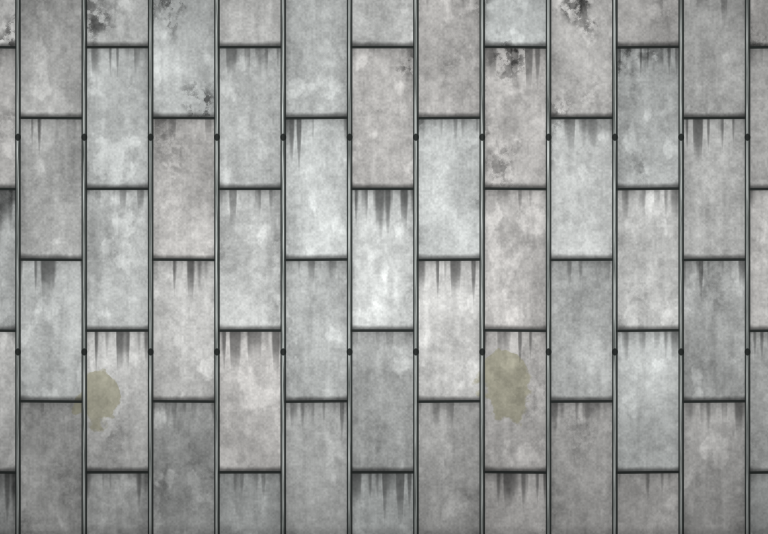
A Shadertoy shader for this texture:

```glsl
// Weathered zinc cladding: staggered upright panels, raised seams, lapped joints and grime.

const vec2 PITCH = vec2(0.1242, 0.2654);   // panel size, in canvas heights
const vec2 ORIGIN = vec2(0.0337, 0.779);   // a seam and a joint to count from
const vec3 ZINC = vec3(0.985, 1.005, 0.998);
const vec3 WARM = vec3(1.01, 1.0, 0.985);
const vec3 GAP = vec3(0.15, 0.165, 0.16);
const vec3 OCHRE = vec3(0.56, 0.55, 0.46);

float hash(vec2 p) {
    vec3 q = fract(p.xyx * vec3(0.1031, 0.1030, 0.0973));
    q += dot(q, q.yzx + 33.33);
    return fract((q.x + q.y) * q.z);
}

float noise(vec2 p) {
    vec2 i = floor(p), f = fract(p);
    f = f * f * (3.0 - 2.0 * f);
    vec2 e = vec2(0.0, 1.0);
    return mix(mix(hash(i), hash(i + e.yx), f.x),
               mix(hash(i + e.xy), hash(i + e.yy), f.x), f.y);
}

float fbm(vec2 p) {
    float sum = 0.0, amp = 0.5;
    for (int i = 0; i < 5; i++) {
        sum += amp * noise(p);
        p = mat2(1.6, 1.2, -1.2, 1.6) * p + 17.3;
        amp *= 0.5;
    }
    return sum / 0.97;
}

// Soft-edged stroke of half width w around d = 0
float stroke(float d, float w, float aa) {
    return 1.0 - smoothstep(w - aa, w + aa, abs(d));
}

// Dirt running down from the joint above; depth is the distance below it
float drips(float x, float depth, float seed, float strength) {
    float n = 0.65 * noise(vec2(x * 150.0, seed * 91.0)) + 0.35 * noise(vec2(x * 45.0, seed * 57.0));
    float reach = 0.012 + strength * 0.15 * n * n;
    return strength * smoothstep(0.38, 0.75, n) * (1.0 - smoothstep(0.2 * reach, reach, depth));
}

// Ragged blotch with a noisy outline
float blotch(vec2 p, vec2 center, vec2 radius) {
    float d = length((p - center) / radius) + 1.5 * (fbm(p * 22.0) - 0.5);
    return 1.0 - smoothstep(0.85, 1.0, d);
}

// Brightness of the bare sheet with clouds, streaks, pits and soot
float sheetTone(vec2 p, vec2 id, float seed) {
    vec2 shift = id * vec2(3.7, 5.3);
    float tone = 0.715 + 0.11 * (seed - 0.5);
    tone += 0.27 * (fbm(p * vec2(12.0, 8.0) + shift) - 0.5);
    tone += 0.10 * (fbm(p * vec2(95.0, 9.0) + shift) - 0.5);
    tone += 0.16 * (fbm(p * 75.0) - 0.5);
    tone += 0.07 * (noise(p * 260.0) - 0.5);
    tone += 0.09 * smoothstep(0.62, 0.75, fbm(p * vec2(26.0, 18.0) + shift + 40.0));
    float soot = smoothstep(0.48, 0.75, fbm(p * vec2(15.0, 10.0) + shift + 9.0));
    soot *= smoothstep(0.35, 0.65, fbm(p * 85.0 + 5.0));
    float height = 0.2 + 0.8 * smoothstep(0.5, 1.0, p.y);
    return tone - 0.42 * soot * height * smoothstep(0.2, 0.8, hash(id + 31.0));
}

void mainImage(out vec4 fragColor, in vec2 fragCoord) {
    vec2 p = fragCoord / iResolution.y;
    vec2 uv = fragCoord / iResolution.xy;
    float aa = 0.7 / iResolution.y;

    // Panel cell: odd columns shift by half a panel
    float cx = (p.x - ORIGIN.x) / PITCH.x;
    float column = floor(cx);
    float sag = 0.003 * (hash(vec2(column, 4.0)) - 0.5) * (fract(cx) - 0.5);
    float cy = (p.y - ORIGIN.y + sag) / PITCH.y + 0.5 * mod(column, 2.0);
    vec2 id = vec2(column, floor(cy));
    vec2 q = fract(vec2(cx, cy)) * PITCH;
    float seed = hash(id + 12.0);
    float side = min(q.x, PITCH.x - q.x);
    float depth = PITCH.y - q.y;

    // Sheet surface and its stains
    float tone = sheetTone(p, id, seed);
    float wet = 0.25 + 0.75 * hash(id + 71.0);
    tone *= 1.0 - 0.5 * drips(p.x, depth, seed, wet);
    tone *= 1.0 - 0.20 * exp(-side / 0.007) - 0.28 * exp(-depth / 0.009);
    vec3 color = tone * mix(ZINC, WARM, hash(id + 5.0));
    float ochre = max(blotch(p, vec2(0.188, 0.255), vec2(0.04, 0.055)),
                      blotch(p, vec2(0.952, 0.268), vec2(0.055, 0.06)));
    color = mix(color, OCHRE * (0.55 + 0.7 * tone), 0.65 * ochre);

    // Lapped joint: folded lip, darker at its corners, above an open gap
    float lipTop = 0.011 + 0.005 * exp(-side / 0.008) + 0.003 * (noise(p * 60.0) - 0.5);
    float lip = 1.0 - smoothstep(0.2 * lipTop, lipTop + aa, q.y);
    color *= 1.0 - 0.48 * lip;
    float joint = min(q.y, depth);
    color = mix(color, GAP, 0.92 * stroke(joint, 0.0023, aa));

    // Raised seam: light ridge between two dark grooves, with clips at intervals
    float sx = (fract(cx + 0.5) - 0.5) * PITCH.x;
    float wear = fbm(vec2(column * 7.0 + sx * 40.0, p.y * 14.0));
    color = mix(color, GAP, 0.85 * stroke(sx, 0.0052, aa));
    color = mix(color, vec3(0.50, 0.52, 0.51) + 0.5 * (wear - 0.35), stroke(sx + 0.0006, 0.0023, aa));
    float clipY = mod(p.y - 0.341 + 0.201, 0.402) - 0.201;
    float clipMark = 1.0 - smoothstep(0.7, 1.2, length(vec2(sx / 0.0055, clipY / 0.007)));
    color = mix(color, 0.8 * GAP, 0.85 * clipMark);

    // Light falling off to the corners and the foot of the wall
    vec2 c = uv - 0.5;
    float light = 1.06 - 0.42 * dot(c, c);
    light *= mix(0.80, 1.0, smoothstep(0.0, 0.42, uv.y)) * mix(0.88, 1.0, smoothstep(0.0, 0.02, uv.y));
    fragColor = vec4(clamp(color * light, 0.0, 1.0), 1.0);
}
```
